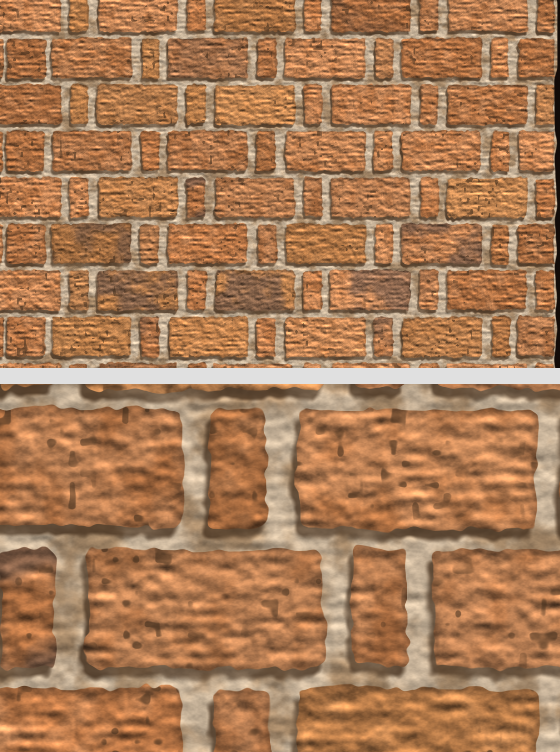
Top: the whole. Bottom: its middle third, enlarged.
This texture is drawn by a WebGL 2 fragment shader. Its source:

```glsl
#version 300 es
precision highp float;
// Sunlit Flemish-bond wall of rough orange brick in pale mortar, ending at a dark right edge.
uniform vec2 u_resolution;
out vec4 fragColor;

#define COURSES 7.925      // brick courses over the canvas height
#define PERIOD 2.51        // stretcher + header + two joints, in courses
#define STRETCHER 0.857    // half length of a long brick
#define HEADER 0.195       // half length of a short brick
#define RISE 0.425         // half height of a brick
#define WALL_END 11.94     // right end of the wall
#define ROUGHNESS 1.25     // depth of the surface relief
#define SUN vec2(0.035, -0.07)  // shadow offset toward the light, y down

const vec3 RUST = vec3(0.66, 0.42, 0.25);
const vec3 CLAY = vec3(0.76, 0.52, 0.345);
const vec3 OCHRE = vec3(0.70, 0.49, 0.29);
const vec3 STAIN = vec3(0.43, 0.33, 0.27);
const vec3 MORTAR = vec3(0.78, 0.70, 0.60);
const vec3 GRIME = vec3(0.62, 0.51, 0.39);
const vec3 SHADOW = vec3(0.27, 0.19, 0.12);
const vec3 VOID = vec3(0.07, 0.045, 0.03);

float hash(vec2 p) {
  vec3 q = fract(p.xyx * vec3(0.1031, 0.1030, 0.0973));
  q += dot(q, q.yzx + 33.33);
  return fract((q.x + q.y) * q.z);
}

float noise(vec2 p) {
  vec2 i = floor(p), f = fract(p);
  f = f * f * (3.0 - 2.0 * f);
  return mix(mix(hash(i), hash(i + vec2(1, 0)), f.x),
             mix(hash(i + vec2(0, 1)), hash(i + vec2(1, 1)), f.x), f.y);
}

float fbm(vec2 p) {
  float sum = 0.0, amp = 0.53;
  for (int i = 0; i < 4; i++) {
    sum += amp * noise(p);
    p = p * 2.03 + 17.7;
    amp *= 0.5;
  }
  return sum;
}

// Signed distance to the nearest brick; id is unique to each brick.
float brickDistance(vec2 p, out vec2 id) {
  p += 0.045 * (vec2(noise(p * 5.0), noise(p * 5.0 + 40.0)) - 0.5);
  p += 0.035 * (vec2(noise(p * 15.0 + 9.0), noise(p * 15.0 + 70.0)) - 0.5);
  float row = floor(p.y);
  bool odd = mod(row, 2.0) > 0.5;
  float u = p.x - (odd ? 1.98 : 0.46);
  float k = floor(u / PERIOD + 0.5);
  float len = STRETCHER;
  u -= k * PERIOD;
  if (abs(u) > 0.957) {
    float side = sign(u);
    u -= side * 0.5 * PERIOD;
    k += side * 0.5;
    len = HEADER;
  }
  // Odd courses start with a half-length closer.
  if (odd && p.x < 1.02) {
    bool closer = p.x > 0.1;
    u = p.x - (closer ? 0.566 : -0.80);
    len = closer ? 0.41 : STRETCHER;
    k = closer ? -0.5 : -1.0;
  }
  id = vec2(k * 2.0 + 20.0, row + 5.0);
  vec2 shift = vec2(hash(id + 3.1), hash(id + 8.7)) - 0.5;
  vec2 local = vec2(u, p.y - row - 0.5) - shift * vec2(0.05, 0.025);
  vec2 size = vec2(len + 0.02 * (hash(id + 5.3) - 0.5), RISE);
  vec2 q = abs(local) - size + 0.06;
  float d = length(max(q, 0.0)) + min(max(q.x, q.y), 0.0) - 0.06;
  return max(d, p.x - WALL_END);
}

// Coarse pitted surface, slightly stretched along the courses.
float relief(vec2 p) {
  return 0.65 * fbm(p * vec2(9.0, 14.0)) + 0.35 * noise(p * vec2(4.0, 19.0) + 31.0);
}

vec3 brickColor(vec2 p, vec2 id, float d, float bump) {
  float tone = hash(id);
  vec3 c = mix(RUST, CLAY, smoothstep(0.2, 0.8, fbm(p * 5.0 + id) + 0.5 * (tone - 0.5)));
  c = mix(c, OCHRE, 0.6 * smoothstep(0.65, 1.0, hash(id + 11.0)));
  float burnt = smoothstep(0.8, 0.95, hash(id + 23.0));
  c = mix(c, STAIN, 0.75 * burnt * smoothstep(0.35, 0.7, fbm(p * 2.2 + id)));
  c *= 0.93 + 0.14 * hash(id + 31.0);
  c *= 1.0 + ROUGHNESS * bump;
  float pits = smoothstep(0.78, 0.9, noise(p * 13.0 + 50.0)) * smoothstep(0.35, 0.7, noise(p * 2.0 + 4.0));
  c = mix(c, SHADOW, 0.6 * pits);
  return c * mix(0.84, 1.0, smoothstep(0.0, 0.06, -d));
}

void main() {
  vec2 p = vec2(gl_FragCoord.x, u_resolution.y - gl_FragCoord.y) * COURSES / u_resolution.y;
  p.y += 0.248;
  float soft = 0.8 * COURSES / u_resolution.y;

  vec2 id, casterId;
  float d = brickDistance(p, id);
  float caster = brickDistance(p + SUN, casterId);
  float bump = relief(p) - relief(p + vec2(0.02, -0.045));

  // Mortar, with grime and the shadow cast by the bricks above.
  vec3 color = mix(MORTAR, GRIME, smoothstep(0.38, 0.75, fbm(p * 4.0 + 90.0)));
  color *= 1.0 + 0.7 * bump;
  float shade = smoothstep(0.025, -0.025, caster) * (0.6 + 0.4 * noise(p * 3.0 + 60.0));
  color = mix(color, SHADOW, 0.9 * shade);

  // Brick faces over the mortar.
  color = mix(color, brickColor(p, id, d, bump), smoothstep(soft, -soft, d));

  // Uneven end of the wall.
  float end = WALL_END + 0.03 + 0.07 * (noise(p * vec2(1.0, 3.0)) - 0.5);
  color = mix(color, VOID, smoothstep(-soft, soft, p.x - end));
  fragColor = vec4(clamp(color, 0.0, 1.0), 1.0);
}
```
